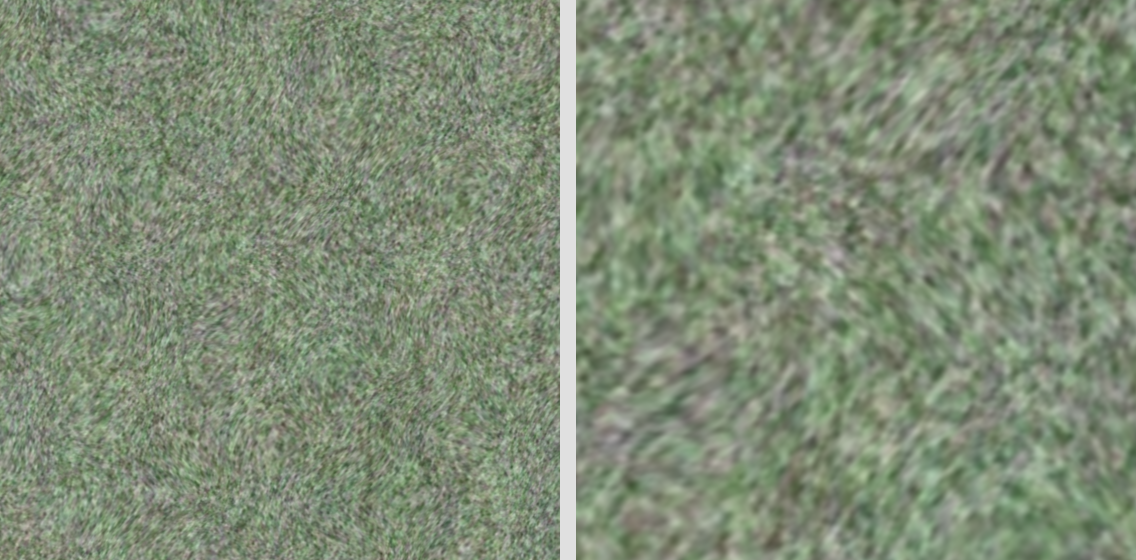
Left: the whole. Right: its middle third, enlarged.
Reproduce this texture procedurally as a WebGL 2 fragment shader.

```glsl
#version 300 es
precision highp float;
// Grey-green felted wool: fine slanted fibre grain with faint pink and green mottling.

uniform vec2 u_resolution;
out vec4 fragColor;

float hash(ivec2 cell, int seed) {
    uvec2 q = uvec2(cell) * uvec2(1597u, 3821u) + uint(seed) * 7919u;
    uint h = (q.x ^ (q.y << 7)) * 747796u + q.y * 28917u;
    h ^= h >> 15;
    h *= 739391u;
    h ^= h >> 13;
    h *= 972663u;
    h ^= h >> 16;
    return float(h & 65535u) / 32767.5 - 1.0;
}

// Smooth value noise in -1..1
float noise(vec2 p, int seed) {
    ivec2 i = ivec2(floor(p));
    vec2 f = fract(p);
    f = f * f * (3.0 - 2.0 * f);
    float bottom = mix(hash(i, seed), hash(i + ivec2(1, 0), seed), f.x);
    float top = mix(hash(i + ivec2(0, 1), seed), hash(i + ivec2(1, 1), seed), f.x);
    return mix(bottom, top, f.y);
}

// Noise stretched along a direction; density counts cells along and across it
float fibres(vec2 p, float angle, vec2 density, int seed) {
    vec2 along = vec2(cos(angle), sin(angle));
    vec2 across = vec2(-along.y, along.x);
    return noise(vec2(dot(p, along), dot(p, across)) * density, seed);
}

void main() {
    vec2 uv = gl_FragCoord.xy / u_resolution.y;

    // Gentle warp so the fibre direction wanders
    vec2 p = uv + 0.016 * vec2(noise(uv * 9.0, 1), noise(uv * 9.0 + 3.7, 2));

    // Lightness: fine grain over soft tufts and broad clouds
    float light = 0.115 * fibres(p, 1.05, vec2(115.0, 200.0), 3)
                + 0.085 * fibres(p, 2.2, vec2(125.0, 185.0), 4)
                + 0.055 * fibres(p, 0.5, vec2(230.0, 270.0), 5)
                + 0.040 * fibres(p, 1.3, vec2(38.0, 62.0), 6)
                + 0.022 * fibres(p, 1.2, vec2(11.0, 17.0), 7);

    // Tint: pink against green, and yellow against blue
    float pink = 0.045 * fibres(p, 1.2, vec2(65.0, 105.0), 8)
               + 0.035 * fibres(p, 0.8, vec2(120.0, 160.0), 9)
               + 0.022 * fibres(p, 1.4, vec2(18.0, 28.0), 10);
    float yellow = 0.030 * fibres(p, 1.7, vec2(75.0, 120.0), 11)
                 + 0.018 * fibres(p, 0.9, vec2(16.0, 22.0), 12);

    vec3 wool = vec3(0.496, 0.543, 0.459) + light;
    wool += pink * vec3(0.6, -0.4, 0.5);
    wool += yellow * vec3(0.3, 0.05, -0.8);
    fragColor = vec4(clamp(wool, 0.0, 1.0), 1.0);
}
```
